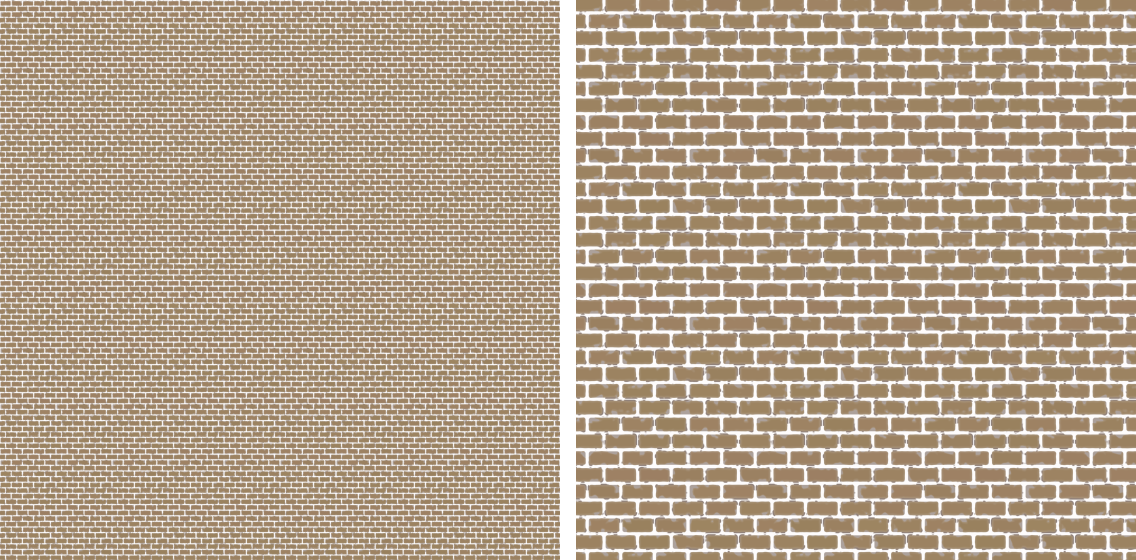
Left, the full canvas; right, a detail of the centre.
Reproduce this texture procedurally as a Shadertoy shader.

```glsl
const float TAU = 6.2831853;
const vec2 BRICKS = vec2(50.0, 100.0);   // bricks across, courses down
const vec2 TILE = vec2(5.0, 10.0);       // bricks in one repeating patch
const vec2 ASPECT = vec2(2.0, 1.0);      // brick size in course heights
const float JOINT = 0.195;               // mortar width, in course heights
const int SAMPLES = 4;                   // filter taps per axis
const float FOOTPRINT = 1.15;            // filter width, in output samples

const vec3 MORTAR = vec3(0.995, 0.99, 0.99);
const vec3 OLIVE = vec3(0.605, 0.515, 0.37);
const vec3 ROSE = vec3(0.62, 0.505, 0.395);
const vec3 DUST = vec3(0.70, 0.64, 0.57);
const vec3 SCAR = vec3(0.57, 0.51, 0.48);

float hash(vec2 p) {
    vec3 q = fract(p.xyx * vec3(0.1031, 0.1030, 0.0973));
    q += dot(q, q.yzx + 33.33);
    return fract((q.x + q.y) * q.z);
}

// Dot product of a wrapped lattice gradient with the offset to it
float slope(vec2 cell, vec2 offset, vec2 period) {
    float angle = TAU * hash(mod(cell, period) + 7.0);
    return dot(vec2(cos(angle), sin(angle)), offset);
}

// Gradient noise that wraps at the given period
float gradientNoise(vec2 p, vec2 period) {
    vec2 i = floor(p), f = fract(p);
    vec2 u = f * f * f * (f * (f * 6.0 - 15.0) + 10.0);
    vec2 e = vec2(1.0, 0.0);
    float low = mix(slope(i, f, period), slope(i + e, f - e, period), u.x);
    float high = mix(slope(i + e.yx, f - e.yx, period),
                     slope(i + 1.0, f - 1.0, period), u.x);
    return mix(low, high, u.y);
}

float roundedBox(vec2 p, vec2 halfSize, float radius) {
    vec2 q = abs(p) - halfSize + radius;
    return length(max(q, 0.0)) + min(max(q.x, q.y), 0.0) - radius;
}

float coverage(float d, float width) {
    return clamp(0.5 - d / width, 0.0, 1.0);
}

vec3 brickColor(vec2 id) {
    float band = 0.5 + 0.2 * cos(TAU * (id.y - 8.0) / TILE.y);
    float shade = 0.985 + 0.03 * hash(id + 31.0);
    return mix(OLIVE, ROSE, band + 0.6 * (hash(id) - 0.5)) * shade;
}

vec3 wallColor(vec2 wall, float blur) {
    // Running bond: alternate courses shift by half a brick
    float shift = 0.5 * mod(floor(wall.y) + 1.0, 2.0);
    vec2 bond = wall + vec2(shift, 0.0);
    vec2 local = (fract(bond) - 0.5) * ASPECT;
    float outline = roundedBox(local, 0.5 * (ASPECT - JOINT), 0.13);

    // Chips and a slight wobble shape the edges
    vec2 p = wall * ASPECT, period = TILE * ASPECT;
    float broad = gradientNoise(p * 1.5, period * 1.5);
    float fine = gradientNoise(p * 3.0 + 5.0, period * 3.0);
    float wear = 0.2 * smoothstep(0.18, 0.5, broad + 0.4 * fine) + 0.04 * fine;

    // Small nicks where neighbouring patches meet
    float seam = abs(fract(wall.x / TILE.x + 0.5) - 0.5) * TILE.x * ASPECT.x;
    wear += 0.08 * (1.0 - smoothstep(0.05, 0.2, seam));

    // Dark grit lies in the chips and spills onto the mortar
    float grit = smoothstep(0.16, 0.3, -broad + 0.6 * fine);
    float scar = max(coverage(outline, blur) * 0.75,
                     coverage(outline - 0.07, blur) * grit);
    vec3 color = mix(MORTAR, SCAR, scar);

    // Brick face, faintly dusted along its rim
    float edge = outline + wear;
    float rim = 0.45 * smoothstep(-0.16, 0.0, edge);
    vec3 face = mix(brickColor(mod(floor(bond), TILE)), DUST, rim);
    return mix(color, face, coverage(edge, blur));
}

void mainImage(out vec4 fragColor, in vec2 fragCoord) {
    vec2 wall = fragCoord / iResolution.xy * BRICKS + vec2(0.0, 0.1);
    vec2 reach = FOOTPRINT * BRICKS / iResolution.xy;
    float blur = reach.y / float(SAMPLES);

    // Average the wall over a small square
    vec3 sum = vec3(0.0);
    for (int y = 0; y < SAMPLES; y++) {
        for (int x = 0; x < SAMPLES; x++) {
            vec2 tap = (vec2(x, y) + 0.5) / float(SAMPLES) - 0.5;
            sum += wallColor(wall + tap * reach, blur);
        }
    }
    fragColor = vec4(sum / float(SAMPLES * SAMPLES), 1.0);
}
```
